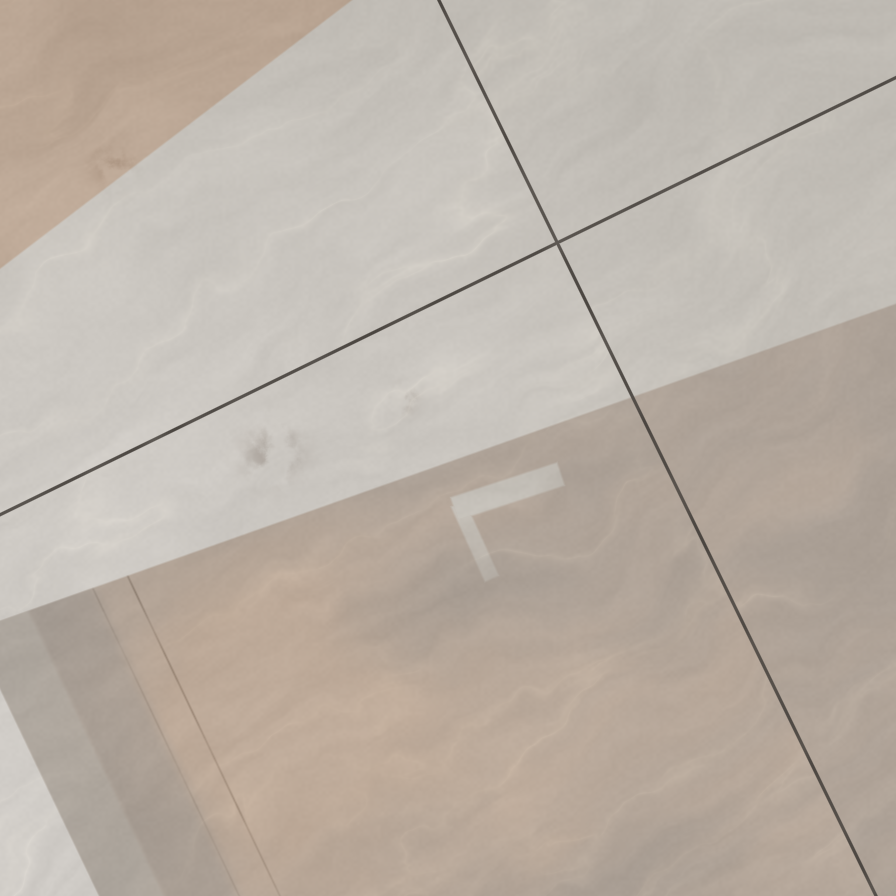
A WebGL 2 fragment shader for this texture:

```glsl
#version 300 es
precision highp float;

uniform vec2 u_resolution;
out vec4 outColor;

#define TILE 1.0
#define TILT 0.454
#define CROSSING vec2(0.622, 0.729)
#define JOINT_HALF_WIDTH 0.0018
#define VEIN_TILT 0.56
#define VEIN_STRENGTH 0.045
#define GRAIN 0.012
#define JOINT_COLOR vec3(0.29, 0.27, 0.25)
#define LIT_COLOR vec3(0.755, 0.738, 0.71)
#define BRIGHT_COLOR vec3(0.82, 0.805, 0.785)
#define SHADE_COLOR vec3(0.675, 0.632, 0.592)
#define WARM_COLOR vec3(0.745, 0.665, 0.595)

float hash(vec2 p) {
  return fract(sin(dot(p, vec2(127.1, 311.7))) * 43758.5453);
}

float noise(vec2 p) {
  vec2 i = floor(p), f = fract(p);
  f = f * f * (3.0 - 2.0 * f);
  return mix(mix(hash(i), hash(i + vec2(1, 0)), f.x),
             mix(hash(i + vec2(0, 1)), hash(i + vec2(1, 1)), f.x), f.y);
}

float fbm(vec2 p) {
  float sum = 0.0, amp = 0.5;
  for (int i = 0; i < 5; i++) {
    sum += amp * noise(p);
    p = mat2(1.6, 1.2, -1.2, 1.6) * p + 7.3;
    amp *= 0.5;
  }
  return sum;
}

// Rotates into axes turned by the angle a
vec2 turn(vec2 p, float a) {
  return vec2(cos(a) * p.x + sin(a) * p.y, cos(a) * p.y - sin(a) * p.x);
}

// Signed distance to the line a-b, positive on its left
float side(vec2 p, vec2 a, vec2 b) {
  vec2 d = normalize(b - a);
  return dot(p - a, vec2(-d.y, d.x));
}

// Flat-ended bar from a to b
float bar(vec2 p, vec2 a, vec2 b, float halfWidth) {
  vec2 d = b - a;
  float along = dot(p - a, normalize(d)) - 0.5 * length(d);
  return max(abs(along) - 0.5 * length(d), abs(side(p, a, b)) - halfWidth);
}

float cover(float d, float soft) {
  return smoothstep(soft, -soft, d);
}

float spot(vec2 p, vec2 c, float radius) {
  vec2 d = (p - c) / radius;
  return exp(-dot(d, d));
}

void main() {
  vec2 p = gl_FragCoord.xy / u_resolution;
  float px = 0.75 / u_resolution.y;

  // Tile grid
  vec2 q = turn(p - CROSSING, TILT);
  vec2 cell = floor(q / TILE);
  vec2 toJoint = abs(fract(q / TILE + 0.5) - 0.5) * TILE;
  float joint = cover(min(toJoint.x, toJoint.y) - JOINT_HALF_WIDTH, px);

  // Regions of light and shade
  float cornerEdge = side(p, vec2(0.0, 0.232), vec2(0.111, 0.0));
  float corner = cover(cornerEdge, px + 0.001);
  float lower = cover(side(p, vec2(0.0, 0.307), vec2(1.0, 0.661)), px + 0.0007);
  lower *= 1.0 - corner;
  float upper = cover(-side(p, vec2(0.0, 0.70), vec2(0.393, 1.0)), px + 0.0007);

  // Stone: warped streaks, offset for each tile
  vec2 s = turn(p, VEIN_TILT) + cell * 5.37;
  vec2 warp = vec2(fbm(s * 5.0), fbm(s * 5.0 + 19.0)) - 0.5;
  vec2 flow = s + warp * 0.16;
  float cloud = fbm(flow * vec2(4.0, 11.0)) - 0.48;
  float streak = fbm(flow * vec2(13.0, 60.0)) - 0.48;
  float crest = 1.0 - abs(2.0 * fbm(flow * vec2(3.0, 10.0) + 31.0) - 0.96);
  float vein = pow(clamp(crest, 0.0, 1.0), 18.0) * noise(s * 9.0);

  // Base tones
  float glow = spot(p, vec2(0.12, 0.40), 0.40) + 0.35 * spot(p, vec2(0.55, 0.62), 0.25);
  vec3 lit = mix(LIT_COLOR, BRIGHT_COLOR, clamp(0.8 * glow + corner, 0.0, 1.0));
  float warmth = 0.7 * spot(p, vec2(0.27, 0.27), 0.16) + 0.75 * spot(p, vec2(0.33, 0.08), 0.24)
               + 0.3 * spot(p, vec2(0.72, 0.18), 0.25);
  vec3 shade = mix(SHADE_COLOR, WARM_COLOR, clamp(warmth + cloud * 0.9, 0.0, 0.9));
  vec3 col = mix(lit, shade, lower);
  col = mix(col, WARM_COLOR - 0.02 + 0.05 * cloud, upper);

  // Reflected bands and thin double lines in the lower shade
  float fromLine = side(p, vec2(0.11, 0.33), vec2(0.267, 0.0));
  float outer = cover(fromLine + 0.075, 0.004);
  float band = cover(fromLine, 0.012) * (1.0 - outer);
  col = mix(col, vec3(0.69, 0.67, 0.64), 0.65 * outer * lower);
  col = mix(col, vec3(0.63, 0.60, 0.57), 0.55 * band * lower);
  for (int i = 0; i < 2; i++) {
    float k = float(i);
    float thin = cover(abs(fromLine - 0.041 * k) - 0.001, px + 0.0006);
    col -= thin * lower * (0.05 + 0.05 * k) * (0.5 + noise(p * 30.0));
  }

  // Bent patch of light
  float patchBar = cover(bar(p, vec2(0.507, 0.432), vec2(0.626, 0.471), 0.0135), px + 0.001);
  float patchLeg = cover(bar(p, vec2(0.511, 0.438), vec2(0.549, 0.354), 0.0085), px + 0.001);
  float patchLight = max(patchBar, patchLeg * 0.9) * (0.7 + 0.6 * cloud);
  col = mix(col, vec3(0.77, 0.76, 0.735), patchLight);

  // Veining, grain and a few grey stains
  col += VEIN_STRENGTH * (1.1 * cloud + 0.9 * streak);
  col += VEIN_STRENGTH * vein * vec3(1.0, 0.95, 0.8);
  col += GRAIN * (noise(p * 260.0) - 0.5);
  float stains = spot(p, vec2(0.305, 0.495), 0.03) + spot(p, vec2(0.453, 0.555), 0.014)
               + 0.7 * spot(p, vec2(0.128, 0.815), 0.022);
  col -= 0.16 * stains * smoothstep(0.4, 0.75, fbm(p * 45.0)) * vec3(0.9, 1.0, 1.05);

  // Joints, slightly worn along their length
  float wear = 0.85 + 0.15 * noise(q * 40.0);
  col = mix(col, JOINT_COLOR, joint * wear);

  outColor = vec4(clamp(col, 0.0, 1.0), 1.0);
}
```
